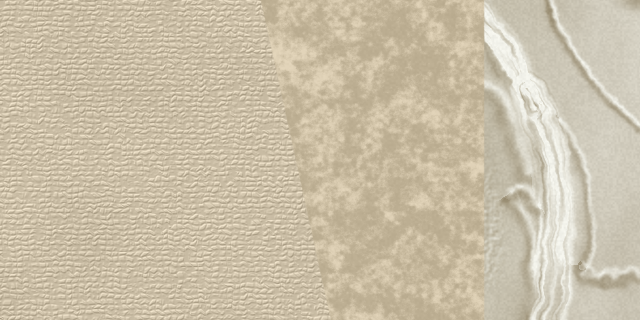
This texture is drawn by a WebGL 2 fragment shader. Its source:

```glsl
#version 300 es
precision highp float;

#define WEAVE_ROWS 60.0
#define WEAVE_RELIEF 0.125
#define MOTTLE_SCALE 19.0
#define GRAIN 0.05
#define SLANT_TOP 0.815
#define SLANT_BOTTOM 1.034
#define PLASTER_EDGE 1.513

uniform vec2 u_resolution;
out vec4 fragColor;

const vec3 SHADE = vec3(0.58, 0.53, 0.42);
const vec3 WHITE = vec3(0.95, 0.95, 0.92);

float hash(vec2 p) {
  vec3 q = fract(vec3(p.xyx) * 0.1031);
  q += dot(q, q.yzx + 33.33);
  return fract((q.x + q.y) * q.z);
}

float noise(vec2 p) {
  vec2 i = floor(p), f = fract(p);
  f = f * f * (3.0 - 2.0 * f);
  return mix(mix(hash(i), hash(i + vec2(1, 0)), f.x),
             mix(hash(i + vec2(0, 1)), hash(i + vec2(1, 1)), f.x), f.y);
}

float fbm(vec2 p) {
  float sum = 0.0, amp = 0.5;
  for (int i = 0; i < 5; i++) {
    sum += amp * noise(p);
    p = mat2(1.6, 1.2, -1.2, 1.6) * p + 7.3;
    amp *= 0.56;
  }
  return sum / 1.07;
}

// Embossed threads: rows of short uneven knots with gaps between
float weaveHeight(vec2 p) {
  float y = p.y * WEAVE_ROWS + 0.65 * (noise(p * vec2(75, 40)) - 0.5);
  float row = floor(y);
  float thread = smoothstep(0.03, 0.36, 0.5 - abs(fract(y) - 0.5));
  float x = p.x * 46.0 + 0.9 * noise(p * vec2(30, 60)) + 0.35 * hash(vec2(row, 3));
  float gap = smoothstep(0.02, 0.26, 0.5 - abs(fract(x) - 0.5));
  float knot = noise(vec2(p.x * 70.0 + hash(vec2(row, 8)) * 40.0, row * 5.0));
  float rough = noise(p * vec2(130, 150));
  return thread * mix(0.35, 1.0, gap) * smoothstep(0.1, 0.65, knot * 0.6 + rough * 0.4);
}

vec3 weave(vec2 p) {
  float h = weaveHeight(p);
  float relief = h - weaveHeight(p + vec2(-0.0022, 0.0038));
  vec3 col = mix(vec3(0.78, 0.73, 0.635), vec3(0.825, 0.775, 0.68), h);
  return col + relief * WEAVE_RELIEF + 0.04 * (fbm(p * 4.0) - 0.5);
}

// Stone paper: soft clouds carrying crisp pale flecks
vec3 mottle(vec2 p) {
  float cloud = fbm(p * MOTTLE_SCALE);
  float fleck = fbm(p * vec2(58, 66) + 4.0);
  float veil = exp(-pow((p.y - 0.38 - 0.15 * (p.x - 1.1)) / 0.08, 2.0));
  vec2 away = p - vec2(0.9, 0.82);
  float lift = 0.04 * veil + 0.06 * exp(-dot(away, away) * 50.0) + 0.09 * (noise(p * 5.0) - 0.5);
  float pale = smoothstep(0.38, 0.76, cloud * 0.5 + fleck * 0.5 + lift);
  vec3 col = mix(vec3(0.735, 0.68, 0.57), vec3(0.88, 0.825, 0.72), pale);
  return col + 0.03 * (noise(p * 150.0) - 0.5);
}

// Signed distance to a quadratic curve (x) and position along it (y)
vec2 curve(vec2 p, vec2 a, vec2 b, vec2 c) {
  vec2 best = vec2(9.0, 0.0), from = a;
  for (int i = 1; i <= 14; i++) {
    float t = float(i) / 14.0;
    vec2 to = mix(mix(a, b, t), mix(b, c, t), t);
    vec2 e = to - from, q = p - from;
    float k = clamp(dot(q, e) / dot(e, e), 0.0, 1.0);
    float d = length(q - e * k);
    float side = e.x * q.y - e.y * q.x < 0.0 ? -1.0 : 1.0;
    if (d < abs(best.x)) best = vec2(d * side, t + (k - 1.0) / 14.0);
    from = to;
  }
  return best;
}

// Uneven lit crest with a shadow on the right-hand side of travel
float ridge(vec2 p, vec2 a, vec2 b, vec2 c, float w) {
  vec2 s = curve(p, a, b, c);
  float d = s.x / w;
  float strength = 0.45 + 0.8 * noise(vec2(s.y * 9.0, w * 900.0));
  return strength * (exp(-d * d) - 0.75 * exp(-pow((d + 2.2) / 1.5, 2.0)));
}

// Broad knife stroke with light and dark streaks running along it
float stroke(vec2 p, vec2 a, vec2 b, vec2 c, float w) {
  vec2 s = curve(p, a, b, c);
  float body = 1.0 - smoothstep(0.55, 1.15, abs(s.x) / w);
  float streak = noise(vec2(s.x * 75.0, s.y * 3.0)) + 0.6 * noise(vec2(s.x * 170.0, s.y * 6.0));
  return body * (0.25 + 1.5 * (streak - 0.75));
}

vec3 plaster(vec2 p) {
  vec2 q = p + 0.04 * (vec2(fbm(p * 13.0), fbm(p * 13.0 + 31.0)) - 0.5);
  vec2 rough = p + 0.035 * (vec2(noise(p * 38.0), noise(p * 38.0 + 17.0)) - 0.5);
  float tone = 0.5 * (fbm(p * vec2(8, 4)) - 0.5);

  // Thick central sweep
  tone += stroke(q, vec2(1.49, 0.97), vec2(1.61, 0.82), vec2(1.67, 0.66), 0.05);
  tone += stroke(q, vec2(1.65, 0.72), vec2(1.80, 0.40), vec2(1.70, -0.04), 0.07);
  tone += 0.7 * ridge(q, vec2(1.51, 0.90), vec2(1.58, 0.76), vec2(1.67, 0.69), 0.009);
  tone += 0.7 * ridge(q, vec2(1.50, 0.75), vec2(1.62, 0.70), vec2(1.65, 0.46), 0.015);
  tone += 0.7 * ridge(q, vec2(1.60, 0.37), vec2(1.69, 0.35), vec2(1.67, -0.03), 0.011);
  tone += ridge(q, vec2(1.59, 0.40), vec2(1.64, 0.44), vec2(1.68, 0.36), 0.012);

  // Fine ridges and the broken crust
  tone += 0.9 * ridge(q, vec2(1.715, 1.03), vec2(1.80, 0.75), vec2(2.03, 0.60), 0.008);
  tone += 0.6 * ridge(q, vec2(1.75, 0.62), vec2(1.89, 0.43), vec2(1.84, 0.17), 0.007);
  tone += 0.9 * ridge(rough, vec2(1.83, 0.16), vec2(1.91, 0.12), vec2(2.03, 0.17), 0.012);

  // Pebbled lower left and shaded upper corner
  float pebbles = (1.0 - smoothstep(1.53, 1.60, p.x)) * smoothstep(0.05, 0.2, p.y) * (1.0 - smoothstep(0.35, 0.6, p.y));
  tone += pebbles * 0.8 * (noise(p * 95.0) - noise(p * 95.0 + vec2(-0.4, 0.5)));
  tone -= 0.7 * (1.0 - smoothstep(0.0, 0.11, length((p - vec2(2.0, 1.0)) * vec2(1, 2))));

  vec3 col = mix(vec3(0.765, 0.74, 0.665), vec3(0.81, 0.79, 0.73), smoothstep(1.5, 1.9, p.x));
  col = mix(col, SHADE, clamp(-tone, 0.0, 0.85));
  col = mix(col, WHITE, clamp(tone * 1.1, 0.0, 1.0));
  return col + GRAIN * (noise(p * 170.0) - 0.5);
}

void main() {
  vec2 p = gl_FragCoord.xy / u_resolution.y;
  float pixel = 1.0 / u_resolution.y;
  float slant = p.x - mix(SLANT_BOTTOM, SLANT_TOP, p.y);
  vec3 col = mix(weave(p), mottle(p), smoothstep(-pixel, pixel, slant));
  col = mix(col, plaster(p), smoothstep(-pixel, pixel, p.x - PLASTER_EDGE));
  fragColor = vec4(clamp(col, 0.0, 1.0), 1.0);
}
```
